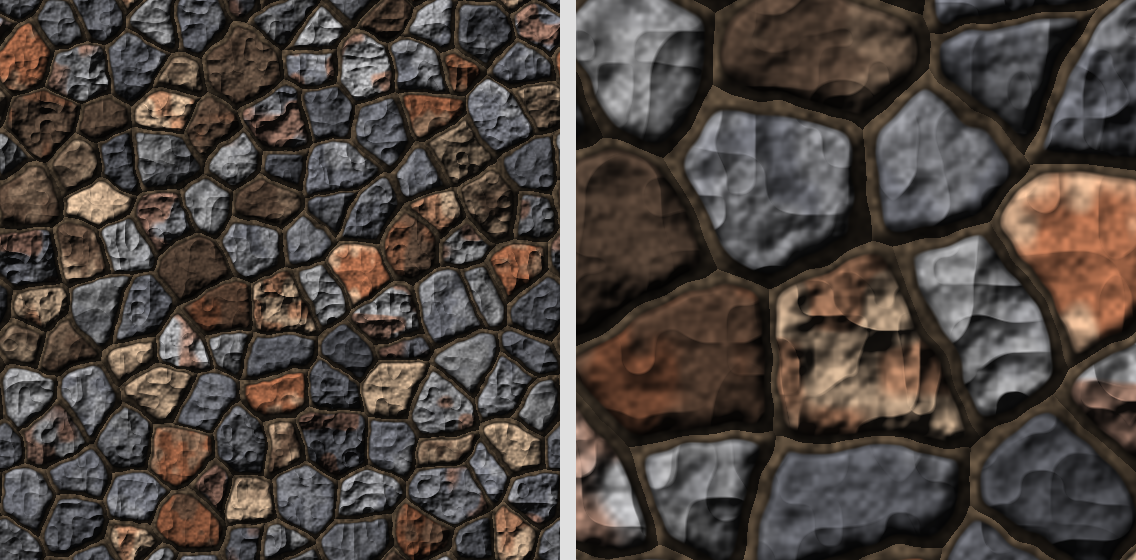
Left, the full canvas; right, a detail of the centre.
Reproduce this texture procedurally as a WebGL 1 fragment shader.

```glsl
precision highp float;
uniform vec2 u_resolution;

// Layout: GRID.y must stay even so the staggered rows wrap
const vec2 GRID = vec2(10.0, 12.0);
const float JITTER = 0.74;
const float SIZE_SPREAD = 0.0022;
const float CORNER_SHARPNESS = 300.0;
const float GAP_MIN = 0.0040;
const float GAP_MAX = 0.0080;
// Surface
const float BEVEL_WIDTH = 0.012;
const float BEVEL_SLOPE = 1.0;
const float TILT = 0.55;
const float RELIEF_FREQ = 24.0;
const float RELIEF_DEPTH = 0.012;
const vec3 LIGHT = vec3(-0.44, 0.64, 0.63);
const float AMBIENT = 0.10;
const float SUN = 1.28;
// Colours
const vec3 SLATE = vec3(0.35, 0.355, 0.38);
const vec3 GREY = vec3(0.50, 0.50, 0.505);
const vec3 TAN = vec3(0.61, 0.52, 0.43);
const vec3 RUST = vec3(0.48, 0.30, 0.21);
const vec3 UMBER = vec3(0.30, 0.235, 0.19);
const vec3 MORTAR = vec3(0.30, 0.25, 0.195);

vec2 hash2(vec2 p) {
  vec3 q = fract(p.xyx * vec3(0.1031, 0.1030, 0.0973));
  q += dot(q, q.yzx + 33.33);
  return fract((q.xx + q.yz) * q.zy);
}

// Value noise that repeats after freq cells
float noise(vec2 p, float freq) {
  vec2 i = floor(p), f = fract(p);
  f = f * f * (3.0 - 2.0 * f);
  vec2 a = mod(i, freq), b = mod(i + 1.0, freq);
  return mix(mix(hash2(a).x, hash2(vec2(b.x, a.y)).x, f.x),
             mix(hash2(vec2(a.x, b.y)).x, hash2(b).x, f.x), f.y);
}

float tiled(vec2 uv, float freq, vec2 seed) {
  return noise(uv * freq + seed * freq, freq);
}

// Creased large forms with finer grain on top
float relief(vec2 uv, vec2 seed) {
  float height = 0.0, amp = 1.0, freq = RELIEF_FREQ;
  for (int i = 0; i < 4; i++) {
    float n = tiled(uv, freq, seed);
    height += amp * (i < 2 ? 1.0 - abs(2.0 * n - 1.0) : n);
    amp *= 0.5;
    freq *= 2.0;
  }
  return height;
}

// Stone centre in xy, size weight in z
vec3 site(vec2 cell) {
  vec2 id = mod(cell, GRID);
  vec2 offset = 0.5 + JITTER * (hash2(id + 7.0) - 0.5);
  offset.x += 0.5 * mod(id.y, 2.0) - 0.25;
  return vec3((cell + offset) / GRID, SIZE_SPREAD * hash2(id + 51.0).x);
}

// Weighted Voronoi: rounded edge distance, outward direction, stone id
float stones(vec2 p, out vec2 outward, out vec2 id) {
  vec2 base = floor(p * GRID), owner = base;
  vec3 own = vec3(0.0);
  float best = 1e5;
  for (int y = -2; y <= 2; y++)
  for (int x = -2; x <= 2; x++) {
    vec2 cell = base + vec2(x, y);
    vec3 s = site(cell);
    float power = dot(p - s.xy, p - s.xy) - s.z;
    if (power < best) { best = power; own = s; owner = cell; }
  }
  float total = 1e-20;
  outward = vec2(0.0);
  for (int y = -2; y <= 2; y++)
  for (int x = -2; x <= 2; x++) {
    vec3 s = site(base + vec2(x, y));
    vec2 across = s.xy - own.xy;
    float span = length(across);
    if (span > 1e-4) {
      float power = dot(p - s.xy, p - s.xy) - s.z;
      float w = exp(-CORNER_SHARPNESS * (power - best) / (2.0 * span));
      total += w;
      outward += w * across / span;
    }
  }
  outward /= total;
  id = mod(owner, GRID);
  return -log(total) / CORNER_SHARPNESS;
}

vec3 stoneColour(vec2 uv, vec2 seed, float kind) {
  vec3 c = kind < 0.36 ? SLATE : kind < 0.62 ? GREY : kind < 0.78 ? TAN : kind < 0.86 ? RUST : UMBER;
  vec3 stain = kind < 0.62 ? mix(SLATE, GREY, seed.y) : mix(UMBER, TAN, seed.y);
  float patches = 0.65 * tiled(uv, 20.0, seed.yx) + 0.35 * tiled(uv, 64.0, seed);
  c = mix(c, stain, 0.75 * smoothstep(0.45, 0.65, patches));
  float rusty = step(0.75, seed.x) * smoothstep(0.5, 0.68, tiled(uv, 28.0, seed));
  return mix(c, RUST, 0.6 * rusty) * (0.82 + 0.36 * seed.y);
}

void main() {
  vec2 uv = gl_FragCoord.xy / u_resolution;
  float pixel = 1.0 / min(u_resolution.x, u_resolution.y);

  // Ragged outlines
  vec2 warp = vec2(tiled(uv, 18.0, vec2(0.3)), tiled(uv, 18.0, vec2(0.7))) - 0.5;
  vec2 chips = vec2(tiled(uv, 72.0, vec2(0.2)), tiled(uv, 72.0, vec2(0.6))) - 0.5;
  vec2 outward, id;
  float edge = stones(uv + 0.014 * warp + 0.004 * chips, outward, id);
  vec2 seed = hash2(id + 19.0), traits = hash2(id + 83.0);
  float inside = edge - mix(GAP_MIN, GAP_MAX, traits.y);
  float grain = tiled(uv, 256.0, vec2(0.0));

  // Stone face: bevel, tilt and rough relief under a high sun
  float e = 0.0015;
  float h = relief(uv, seed);
  vec2 slope = vec2(relief(uv + vec2(e, 0.0), seed), relief(uv + vec2(0.0, e), seed)) - h;
  slope *= RELIEF_DEPTH * mix(0.6, 1.4, seed.x) / e;
  vec2 bevel = outward * BEVEL_SLOPE * (1.0 - smoothstep(0.0, BEVEL_WIDTH, inside));
  vec3 normal = normalize(vec3(bevel + TILT * (hash2(id + 5.0) - 0.5) - slope, 1.0));
  float sun = max(dot(normal, normalize(LIGHT)), 0.0);
  vec3 stone = stoneColour(uv, seed, traits.x) * (AMBIENT + SUN * sun);
  stone *= (0.86 + 0.28 * grain) * mix(0.6, 1.0, smoothstep(0.0, 0.004, inside));

  // Mortar: gritty, shadowed below and right of each stone
  float facing = dot(outward, normalize(LIGHT.xy));
  float grit = 0.5 * grain + 0.5 * tiled(uv, 110.0, vec2(0.4));
  vec3 mortar = MORTAR * (0.45 + 1.1 * grit) * mix(0.28, 1.05, smoothstep(-0.6, 0.6, facing));
  mortar *= mix(0.6, 1.0, smoothstep(0.0, 0.004, -inside));

  float soft = max(0.0010, 0.75 * pixel);
  gl_FragColor = vec4(mix(mortar, stone, smoothstep(-soft, soft, inside)), 1.0);
}
```
